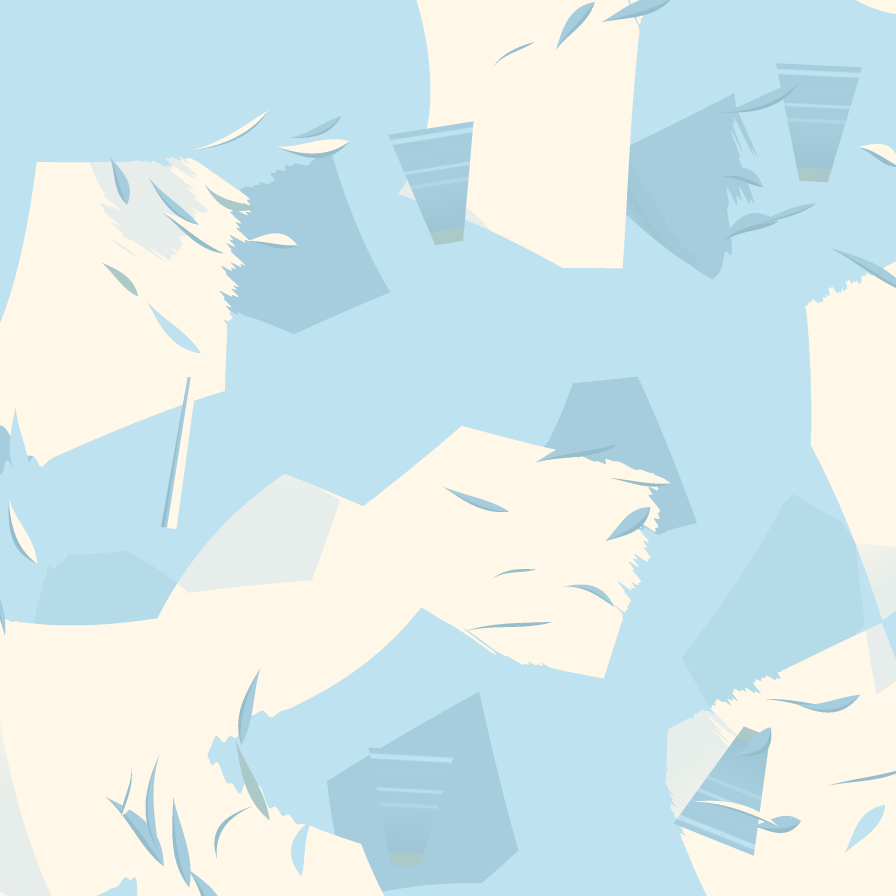
Give the GLSL for this background, as a WebGL 1 fragment shader.

```glsl
precision highp float;
uniform vec2 u_resolution;

const vec3 SKY   = vec3(0.75, 0.885, 0.94);
const vec3 CREAM = vec3(1.00, 0.97, 0.91);
const vec3 STEEL = vec3(0.65, 0.805, 0.865);
const vec3 PALE  = vec3(0.90, 0.93, 0.92);
const vec3 DEEP  = vec3(0.59, 0.74, 0.80);
const vec3 SAGE  = vec3(0.67, 0.79, 0.79);

const float SHEET_FREQ  = 4.0;   // large cream and blue sheets
const float FACET_FREQ  = 5.0;   // shaded facets cut into the sheets
const float PANEL_FREQ  = 3.0;   // striped panels and rods
const float SLIVER_FREQ = 12.0;  // torn slivers
const float CREAM_SHARE = 0.34;
const float STEEL_SHARE = 0.21;
const float PALE_SHARE  = 0.18;
const float PANEL_SHARE = 0.60;
const float FRAY_DEPTH  = 0.010;
const float BEND_DEPTH  = 0.014;
const int   AA = 3;

vec2 hash2(vec2 p) {
  vec3 h = fract(p.xyx * vec3(0.1031, 0.1030, 0.0973));
  h += dot(h, h.yzx + 33.33);
  return fract((h.xx + h.yz) * h.zy);
}

// Evenly spread value per cell, so that shares hold for few cells
float spread(vec2 id) { return fract(dot(id, vec2(0.7549, 0.5698))); }

mat2 spin(float a) { return mat2(cos(a), -sin(a), sin(a), cos(a)); }

float streaks(float x) {
  return 0.5 + 0.22 * sin(x * 150.0) + 0.18 * sin(x * 337.0 + 1.0) + 0.1 * sin(x * 710.0);
}

// Places where the sheets are torn
float tornZone(vec2 p) {
  return sin(9.5 * p.x - 0.8 + 0.4 * sin(11.0 * p.y)) * sin(9.5 * p.y + 0.73 + 0.4 * sin(13.0 * p.x));
}

float tearAngle(vec2 p) { return 0.5 + 1.1 * sin(4.0 * p.x + 3.0 * p.y); }

// Cellular noise with stretched cells: id in xy, offset from the centre in zw
vec4 shard(vec2 p, float seed) {
  vec4 nearest = vec4(0.0);
  float best = 1e3;
  for (int j = -1; j <= 1; j++) {
    for (int i = -1; i <= 1; i++) {
      vec2 id = floor(p) + vec2(float(i), float(j));
      vec2 shape = hash2(id + seed + 41.0);
      vec2 d = p - id - mix(vec2(0.08), vec2(0.92), hash2(id + seed));
      vec2 q = spin(shape.x * 6.2832) * d;
      float dist = dot(q * q, vec2(1.0, mix(0.6, 1.9, shape.y)));
      if (dist < best) { best = dist; nearest = vec4(id, d); }
    }
  }
  return nearest;
}

vec3 sheets(vec2 p) {
  vec4 sheet = shard(p * SHEET_FREQ, 3.0);
  vec4 facet = shard(p * FACET_FREQ, 17.0);
  vec2 rnd = hash2(facet.xy + 7.0);
  vec2 q = spin(rnd.x * 6.2832) * facet.zw;
  float kind = spread(facet.xy + 2.0);
  bool cut = q.y > -0.2;
  if (spread(sheet.xy) < CREAM_SHARE) {
    if (kind > 1.0 - PALE_SHARE && cut) return mix(PALE, CREAM, smoothstep(0.2, 0.7, q.y) * 0.6);
    return CREAM;
  }
  if (kind < STEEL_SHARE && cut) {
    float lines = step(0.5, rnd.y) * smoothstep(0.0, 0.3, q.x) * streaks(q.x / FACET_FREQ);
    return mix(STEEL, DEEP, 0.55 * lines);
  }
  if (kind < STEEL_SHARE + 0.07 && cut) return mix(SKY, STEEL, 0.4);
  return SKY;
}

// Tapered striped panels, and thin two-tone rods
vec3 addPanels(vec3 col, vec2 p) {
  vec2 g = p * PANEL_FREQ;
  for (int j = -1; j <= 1; j++) {
    for (int i = -1; i <= 1; i++) {
      vec2 id = floor(g) + vec2(float(i), float(j));
      vec2 rnd = hash2(id + 61.0);
      if (spread(id + 5.0) > PANEL_SHARE) continue;
      vec2 q = spin(rnd.x * 6.2832) * (g - id - mix(0.2, 0.8, rnd.y) * vec2(1.0, 0.8)) / PANEL_FREQ;
      if (fract(rnd.x * 7.0) < 0.45) {
        if (abs(q.x) < 0.085 && abs(q.y) < 0.007 + 0.02 * q.x)
          col = q.y > -0.002 ? CREAM : mix(STEEL, DEEP, step(q.y, -0.005));
      } else if (abs(q.x) < 0.065 && abs(q.y) < 0.032 + 0.25 * q.x) {
        float glint = smoothstep(0.6, 0.85, streaks(q.x)) * smoothstep(-0.02, 0.03, q.x);
        col = mix(mix(STEEL, DEEP, 0.5 * smoothstep(0.01, -0.06, q.x)), SKY, glint);
        if (q.x < -0.05) col = SAGE;
      }
    }
  }
  return col;
}

// Bent, pointed slivers gathered in the torn zones
vec3 addSlivers(vec3 col, vec2 p) {
  vec2 g = p * SLIVER_FREQ;
  for (int j = -1; j <= 1; j++) {
    for (int i = -1; i <= 1; i++) {
      vec2 id = floor(g) + vec2(float(i), float(j));
      vec2 rnd = hash2(id + 90.0), shape = hash2(id + 130.0);
      vec2 centre = (id + rnd) / SLIVER_FREQ;
      if (tornZone(centre) < 0.4) continue;
      vec2 q = spin(-tearAngle(centre) + (shape.x - 0.5) * 1.3) * (p - centre);
      float len = mix(0.025, 0.055, shape.y);
      float t = q.x / len;
      float bow = q.y + (rnd.x - 0.5) * 0.022 * t * t;
      float halfWidth = mix(0.003, 0.009, rnd.y) * (1.0 - t * t) * (1.0 + 0.6 * t);
      if (abs(t) < 1.0 && abs(bow) < halfWidth) {
        float kind = fract(shape.x * 9.0 + rnd.y);
        col = kind < 0.3 ? CREAM : kind < 0.7 ? STEEL : kind < 0.85 ? SKY : SAGE;
        if (kind < 0.7 && bow < -0.45 * halfWidth) col = DEEP;
      }
    }
  }
  return col;
}

vec3 scene(vec2 p) {
  // Gentle curves everywhere, ragged teeth in the torn zones
  vec2 bent = p + BEND_DEPTH * sin(p.yx * vec2(7.0, 6.0) + vec2(1.0, 2.5));
  float a = tearAngle(p);
  float v = dot(p, vec2(-sin(a), cos(a)));
  float teeth = sin(v * 70.0) + 0.6 * sin(v * 163.0 + 1.0) + 0.4 * sin(v * 390.0);
  bent += FRAY_DEPTH * teeth * smoothstep(0.3, 0.6, tornZone(p)) * vec2(cos(a), sin(a));
  return addSlivers(addPanels(sheets(bent), p), p);
}

void main() {
  // Average sub-samples to smooth every edge
  vec3 sum = vec3(0.0);
  for (int j = 0; j < AA; j++) {
    for (int i = 0; i < AA; i++) {
      vec2 jitter = (vec2(float(i), float(j)) + 0.5) / float(AA) - 0.5;
      sum += scene((gl_FragCoord.xy + jitter) / min(u_resolution.x, u_resolution.y));
    }
  }
  gl_FragColor = vec4(sum / float(AA * AA), 1.0);
}
```
